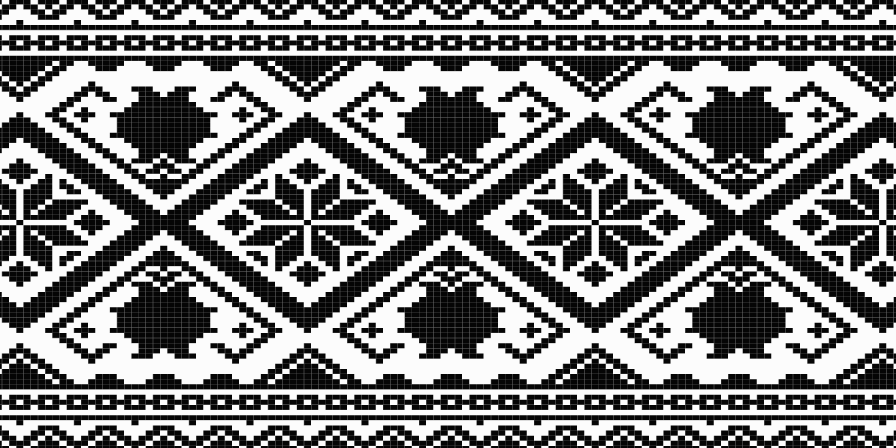
A Shadertoy shader for this pattern:

```glsl
// Cross-stitch ribbon: star diamonds, hooked creatures and chain borders in black on white.

bool within(int v, int lo, int hi) { return v >= lo && v <= hi; }

// Eight-petalled star; a, b are cell distances from its centre.
bool star(int a, int b) {
    int near = min(a, b), far = max(a, b);
    bool petal = within(near, 1, 4) && within(far - near, 1, 5);
    bool core = near == far && far <= 1;
    bool bud = abs(far - 10) + near <= 2;
    bool corner = near >= 6 && within(a + b, 13, 14);
    return petal || core || bud || corner;
}

// Horned creature; u, v are cell offsets from the middle of its body.
bool creature(int u, int v) {
    v = abs(v);
    bool body = u <= 5 && v <= 5 && u + v <= 8;
    bool arms = (v <= 1 && u <= 6) || (v == 2 && within(u, 5, 7));
    bool horns = (v == 6 && within(u, 1, 3)) || (v == 7 && within(u, 2, 4));
    return body || arms || horns;
}

// Hooked thin outline with the small ornaments it encloses.
bool hookedFrame(int u, int b) {
    int rise = b - u, sum = b + u;
    bool side = within(rise, 5, 6) && sum <= 37;
    bool turn = within(sum, 36, 37) && within(rise, 5, 17);
    bool tail = within(rise, 16, 17) && within(sum, 31, 37);
    bool eye = abs(u - 11) + abs(b - 21) <= 1;
    bool bead = u + abs(b - 8) <= 1;
    bool roof = within(sum, 11, 12) && u <= 2 && b >= 10;
    return side || turn || tail || eye || bead || roof;
}

// Rails, chain and row of arches along the long edges.
bool border(int u, int b) {
    int c = abs((u + 4) % 8 - 4);
    int link = abs((u + 2) % 4 - 2);
    if (b == 32 || b == 38) return true;
    if (b == 34 || b == 36) return link <= 1;
    if (b == 35) return link >= 1;
    if (b == 39) return c == 4;
    if (b < 40) return false;
    bool arch = within(c - (b - 40), 0, 1);
    bool seed = c <= b - 42;
    return arch || seed;
}

bool stitched(ivec2 cell) {
    int column = ((cell.x % 40) + 40) % 40;
    int a = min(column, 40 - column);   // distance from the star axis
    int u = 20 - a;                    // distance from the crossing axis
    int b = abs(cell.y);               // distance from the middle row
    if (b >= 32) return border(u, b);
    if (a + b < 17) return star(a, b);
    if (a + b <= 21) return true;      // broad diagonal band

    // Triangles hanging from the rail
    int c = abs((u + 4) % 8 - 4);
    bool tooth = u <= 10 && b >= 30 && 31 - b + c <= 2;
    bool pendant = b - a >= 24 && b - a != 26;
    return tooth || pendant || hookedFrame(u, b) || creature(u, b - 19);
}

vec3 fabric(vec2 uv) {
    vec2 p = (uv - vec2(0.3431, 0.503)) * vec2(124.6, 87.27) + 0.5;
    vec2 cell = floor(p);
    if (!stitched(ivec2(cell))) return vec3(0.99);
    vec2 seam = step(fract(p), vec2(0.06));
    return vec3(mix(0.02, 0.45, max(seam.x, seam.y)));
}

void mainImage(out vec4 fragColor, in vec2 fragCoord) {
    // Average a 4 by 4 grid of samples for smooth edges
    vec3 total = vec3(0.0);
    for (int i = 0; i < 16; i++) {
        vec2 offset = (vec2(i % 4, i / 4) + 0.5) / 4.0 - 0.5;
        total += fabric((fragCoord + offset) / iResolution.xy);
    }
    fragColor = vec4(total / 16.0, 1.0);
}
```
